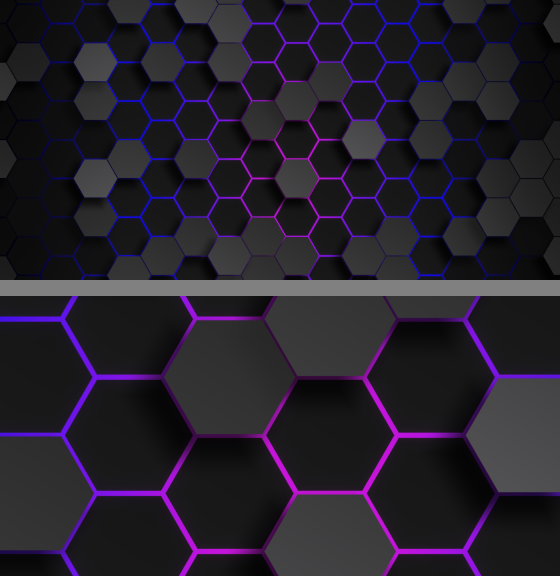
Top: the whole. Bottom: its middle third, enlarged.
This background is drawn by a Shadertoy shader. Its source:

```glsl
// Dark honeycomb with neon seams from magenta to blue and scattered raised grey tiles.
#define PITCH 0.1383               // row spacing, in canvas heights
#define ORIGIN vec2(-0.060, 0.070) // centre of cell (0,0) from the canvas centre
#define SEAM 0.0031                // half width of the glowing seams
#define RAISED 0.31                // share of raised tiles
#define FAINT 0.52                 // upper hash limit of the hazy tiles near the sides
#define SHADOW_SHIFT vec2(-0.024, -0.022)
#define SHADOW_BLUR 0.032
#define SEED 17.0

const float COLUMN = 0.8660254;
const vec3 MAGENTA = vec3(0.78, 0.08, 0.86);
const vec3 VIOLET = vec3(0.40, 0.08, 0.92);
const vec3 BLUE = vec3(0.07, 0.04, 0.88);

float hash(vec2 p) {
    vec3 q = fract(vec3(p.xyx + SEED) * 0.1031);
    q += dot(q, q.yzx + 33.33);
    return fract((q.x + q.y) * q.z);
}

// Signed distance to a flat-topped hexagon
float hexagon(vec2 p, float apothem) {
    p = abs(p);
    return max(p.y, p.x * COLUMN + p.y * 0.5) - apothem;
}

vec2 cellCentre(vec2 id) {
    return ORIGIN + PITCH * vec2(COLUMN * id.x, id.y + 0.5 * mod(id.x, 2.0));
}

// Cell in a column near p, shifted by whole columns and rows
vec2 nearbyCell(vec2 p, vec2 shift) {
    vec2 g = (p - ORIGIN) / PITCH;
    float column = floor(g.x / COLUMN + 0.5) + shift.x;
    return vec2(column, floor(g.y - 0.5 * mod(column, 2.0) + 0.5) + shift.y);
}

// Zero for floor cells, otherwise 0.3 to 1
float tileHeight(vec2 id) {
    float h = hash(id + 37.0);
    return hash(id) < RAISED ? 0.3 + 0.7 * h * h : 0.0;
}

void mainImage(out vec4 fragColor, in vec2 fragCoord) {
    vec2 p = (fragCoord - 0.5 * iResolution.xy) / iResolution.y;
    float aa = 0.8 / iResolution.y;
    float apothem = 0.5 * PITCH;

    // Nearest cell
    vec2 cell = vec2(0.0);
    float nearest = 1e3;
    for (int i = -1; i <= 1; i++) {
        vec2 id = nearbyCell(p, vec2(float(i), 0.0));
        float d = length(p - cellCentre(id));
        if (d < nearest) { nearest = d; cell = id; }
    }
    vec2 local = p - cellCentre(cell);
    float height = tileHeight(cell);

    // Shadows on floor and tiles, and haze of the faint tiles
    float floorShadow = 0.0, tileShadow = 0.0, haze = 0.0;
    for (int i = -1; i <= 1; i++)
    for (int j = -1; j <= 1; j++) {
        vec2 id = nearbyCell(p, vec2(float(i), float(j)));
        vec2 centre = cellCentre(id);
        float h = tileHeight(id);
        float s = 1.0 - smoothstep(-0.6 * SHADOW_BLUR, SHADOW_BLUR,
                                   hexagon(p - centre - SHADOW_SHIFT, apothem));
        floorShadow = max(floorShadow, s * smoothstep(0.0, 0.4, h));
        tileShadow = max(tileShadow, s * smoothstep(0.12, 0.5, h - height));
        float r = hash(id);
        float faint = step(RAISED, r) * step(r, FAINT) * smoothstep(0.55, 0.7, abs(centre.x));
        haze = max(haze, faint * (1.0 - smoothstep(-0.010, 0.014, hexagon(p - centre, apothem))));
    }

    // Floor, darker towards the sides
    float fade = 1.0 - smoothstep(0.45, 1.0, abs(p.x));
    float slope = dot(local, vec2(-0.5, -0.85)) / PITCH;
    vec3 color = vec3(0.092, 0.092, 0.095) * mix(0.45, 1.0, fade) * (1.0 + 0.15 * slope);
    color *= 1.0 - 0.80 * floorShadow;
    color = mix(color, vec3(0.055, 0.055, 0.062), 0.6 * haze);

    // Glowing seams
    float edge = -hexagon(local, apothem);
    float spread = length((p - vec2(0.03, -0.08)) * vec2(1.0, 0.6));
    vec3 neon = mix(MAGENTA, VIOLET, smoothstep(0.08, 0.32, spread));
    neon = mix(neon, BLUE, smoothstep(0.28, 0.52, spread));
    neon *= 1.0 - 0.95 * smoothstep(0.58, 0.98, abs(p.x));
    float line = 1.0 - smoothstep(SEAM - aa, SEAM + aa, edge);
    float light = (1.0 - 0.75 * floorShadow) * (1.0 - 0.75 * haze);
    color = mix(color, neon, line * light);
    color += neon * 0.10 * exp(-edge / 0.006) * (1.0 - line) * light;

    // Raised tiles, a little brighter at the lower left
    float tone = (0.185 + 0.17 * pow(height, 3.0)) * mix(0.6, 1.0, fade);
    vec3 tile = vec3(tone, tone, tone * 1.02) * (1.0 + 0.18 * slope);
    tile *= 1.0 - 0.70 * tileShadow;
    float cover = 1.0 - smoothstep(-aa, aa, hexagon(local, apothem - 0.0014));
    color = mix(color, tile, cover * step(0.01, height));

    fragColor = vec4(color, 1.0);
}
```
